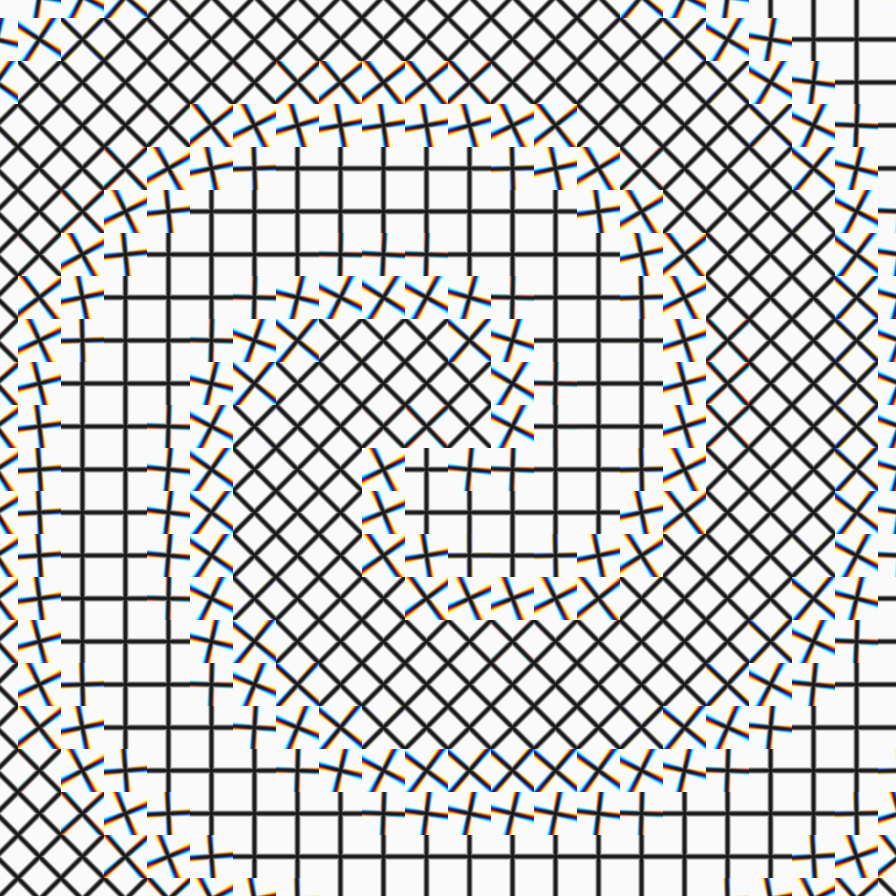
Reproduce this pattern procedurally as a WebGL 2 fragment shader.

```glsl
#version 300 es
precision highp float;

uniform vec2 u_resolution;
out vec4 fragColor;

const float PI = 3.14159265;
const float CELL = 0.048;           // cell size, in canvas heights
const float HALF_WIDTH = 0.054;     // half line width, in cells
const float SOFTNESS = 0.042;       // half width of the line edge, in cells
const float ARM_START = 1.22;       // spiral edge radius at angle zero, in cells
const float BAND = 4.56;            // mean radial width of one band, in cells
const float ODD_EDGE_SHIFT = 0.055; // inward move of every second edge, in bands
const float TURN_SPREAD = 0.23;     // half width of a turning zone, in bands
const float CHANNEL_SHIFT = 0.036;  // phase offset between colour channels
const vec3 PAPER = vec3(0.975, 0.98, 0.975);
const vec3 INK = vec3(0.1, 0.095, 0.1);

// Spiral phase: each whole number is one edge between two bands
float spiralPhase(vec2 p) {
    return (length(p) - ARM_START) / BAND - atan(p.y, p.x) / PI;
}

// Staircase that turns the cross by 45 degrees at every band edge
float crossAngle(float phase) {
    float edge = floor(phase + 0.5);
    float offset = phase - edge + ODD_EDGE_SHIFT * mod(edge, 2.0);
    float turn = smoothstep(-TURN_SPREAD, TURN_SPREAD, offset);
    return 0.25 * PI * (1.0 + edge + turn);
}

// Coverage of two perpendicular lines through the cell centre
float crossMask(vec2 p, float angle, float blur) {
    float c = cos(angle), s = sin(angle);
    vec2 q = abs(vec2(c * p.x + s * p.y, c * p.y - s * p.x));
    float d = min(q.x, q.y) - HALF_WIDTH;
    return 1.0 - smoothstep(-blur, blur, d);
}

void main() {
    float size = min(u_resolution.x, u_resolution.y);
    vec2 grid = (gl_FragCoord.xy - 0.5 * u_resolution) / (size * CELL);
    float blur = max(SOFTNESS, 0.7 / (size * CELL));

    // One phase per cell, so each cross is rigid
    vec2 centre = floor(grid) + 0.5;
    vec2 local = grid - centre;
    float phase = spiralPhase(centre);

    // Red, green and blue crosses turn slightly out of step
    vec3 mask;
    for (int i = 0; i < 3; i++) {
        float shifted = phase + float(i - 1) * CHANNEL_SHIFT;
        mask[i] = crossMask(local, crossAngle(shifted), blur);
    }

    fragColor = vec4(mix(PAPER, INK, mask), 1.0);
}
```
